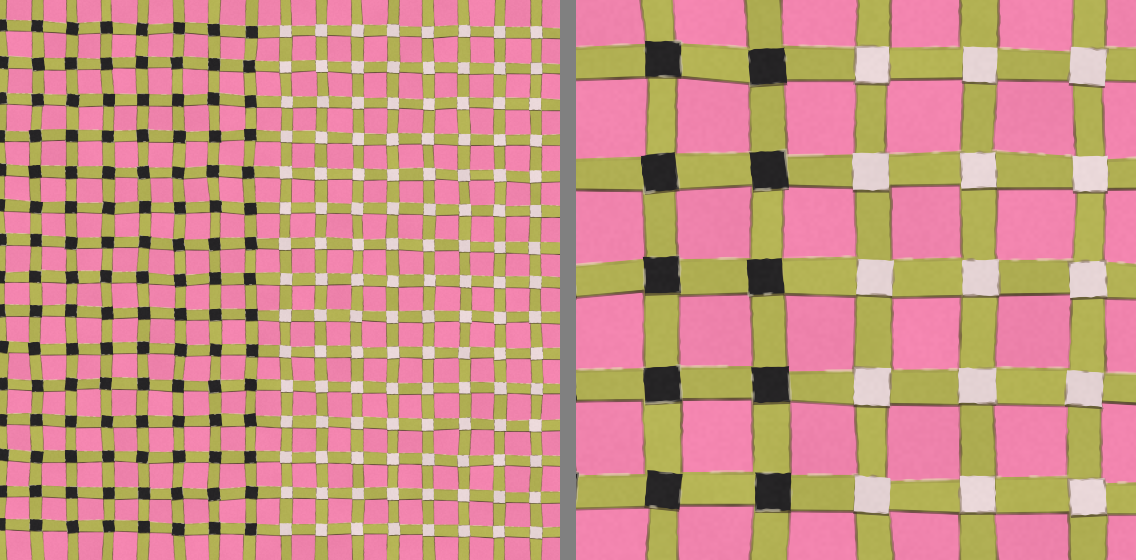
Left, the full canvas; right, a detail of the centre.
Write a Shadertoy shader that draws this pattern.

```glsl
// Hand-cut paper lattice: pink tiles, olive strips, dark knots on the left and pale knots on the right
#define PITCH vec2(0.0637, 0.0636)
#define ORIGIN vec2(0.001, 0.0555)
#define ROWS 15.0
#define DARK_COLUMNS 8.0
#define TILT 0.011
#define STRIP_HALF 0.0101
#define KNOT_HALF 0.0106
#define LINE_HALF 0.0009
#define PINK vec3(0.945, 0.515, 0.68)
#define OLIVE vec3(0.695, 0.69, 0.325)
#define DARK vec3(0.145, 0.14, 0.145)
#define PALE vec3(0.905, 0.835, 0.84)

float hash(vec2 p) {
    vec3 q = fract(p.xyx * 0.1031);
    q += dot(q, q.yzx + 33.33);
    return fract((q.x + q.y) * q.z);
}

float noise(vec2 p) {
    vec2 i = floor(p), f = fract(p);
    f = f * f * (3.0 - 2.0 * f);
    return mix(mix(hash(i), hash(i + vec2(1, 0)), f.x),
               mix(hash(i + vec2(0, 1)), hash(i + 1.0), f.x), f.y);
}

// Misplacement of a crossing, in cells; the dark side is less tidy
vec2 knotShift(vec2 n) {
    float loose = n.x < DARK_COLUMNS ? 1.0 : 0.6;
    vec2 jitter = vec2(hash(n + 71.3), hash(n + 139.7)) - 0.5;
    vec2 drift = sin(n.yx * 0.55 + n * 0.8 + vec2(0.0, 2.0));
    return loose * (0.085 * jitter + 0.025 * drift);
}

// Distance past the cut edge of a strip running from crossing a to b
float cutEdge(float across, float along, float a, float b, float pitch, vec2 seed) {
    float trim = 0.05 * (hash(seed) - 0.5) + 0.09 * (hash(seed + 7.7) - 0.5) * (along - 0.5);
    return (across - mix(a, b, along) - trim) * pitch - STRIP_HALF;
}

float fill(float d, float px) {
    return 1.0 - smoothstep(-0.6 * px, 0.6 * px, d);
}

float hairline(float d, float px) {
    return fill(abs(d) - LINE_HALF, px);
}

void mainImage(out vec4 fragColor, in vec2 fragCoord) {
    vec2 uv = fragCoord / iResolution.y;
    float px = 1.0 / iResolution.y;
    vec2 p = uv - ORIGIN;
    p.y += TILT * (uv.x - 0.5);
    p /= PITCH;
    vec2 cell = floor(p), f = fract(p);

    // Four cut edges around the tile
    vec2 k00 = knotShift(cell), k10 = knotShift(cell + vec2(1, 0));
    vec2 k01 = knotShift(cell + vec2(0, 1)), k11 = knotShift(cell + 1.0);
    float left = cutEdge(f.x, f.y, k00.x, k01.x, PITCH.x, cell + 211.0);
    float right = cutEdge(1.0 - f.x, f.y, -k10.x, -k11.x, PITCH.x, cell + 307.0);
    float bottom = cutEdge(f.y, f.x, k00.y, k10.y, PITCH.y, cell + 401.0);
    float top = cutEdge(1.0 - f.y, f.x, -k01.y, -k11.y, PITCH.y, cell + 503.0);
    if (cell.y < 0.0) bottom = 1.0;
    if (cell.y > ROWS - 1.5) top = 1.0;
    float rough = 0.0008 * (noise(uv * 300.0) - 0.5);
    float sides = min(left, right) + rough;
    float ends = min(bottom, top);

    // Strips and tiles, each piece with its own slight tone
    vec2 nearest = floor(p + 0.5);
    vec2 piece = sides < ends ? vec2(nearest.x, cell.y) : vec2(cell.x, nearest.y + 90.0);
    vec3 strip = OLIVE * (0.98 + 0.05 * hash(piece + 17.0));
    vec3 tile = PINK * (0.985 + 0.03 * hash(cell + 43.0));
    vec3 col = mix(strip, tile, fill(-min(sides, ends), px));

    // Shadowed undersides, grubby sides, and bright torn fibres
    float wear = noise(uv * 75.0 + 11.0);
    float fleck = noise(uv * 190.0 + 31.0);
    float spanX = smoothstep(-0.002, 0.001, sides);
    float spanY = smoothstep(-0.002, 0.001, ends);
    col = mix(col, vec3(0.3, 0.23, 0.17), hairline(top, px) * spanX * (0.4 + 0.45 * wear));
    col = mix(col, vec3(0.4, 0.33, 0.22), hairline(sides, px) * spanY * (0.15 + 0.6 * wear));
    col = mix(col, vec3(0.9, 0.81, 0.68), hairline(bottom, px) * spanX * smoothstep(0.3, 0.8, fleck) * 0.75);
    col = mix(col, vec3(0.45, 0.38, 0.24), hairline(bottom + 0.001, px) * spanX * (1.0 - wear) * 0.3);

    // Square knots pasted over the crossings
    if (nearest.y > -0.5 && nearest.y < ROWS - 0.5) {
        bool isDark = nearest.x < DARK_COLUMNS - 0.5;
        float angle = (hash(nearest + 601.0) - 0.5) * (isDark ? 0.26 : 0.12);
        vec2 q = (p - nearest - knotShift(nearest)) * PITCH;
        q = mat2(cos(angle), -sin(angle), sin(angle), cos(angle)) * q;
        vec2 size = KNOT_HALF * (0.96 + 0.1 * vec2(hash(nearest + 701.0), hash(nearest + 809.0)));
        vec2 box = abs(q) - size;
        float d = max(box.x, box.y) + rough;
        vec2 shade = abs(q + vec2(0.0, 0.0014)) - size;
        col = mix(col, vec3(0.25, 0.2, 0.15), fill(max(shade.x, shade.y), px) * 0.65);
        vec3 paper = (isDark ? DARK : PALE) * (0.98 + 0.04 * hash(nearest + 907.0));
        col = mix(col, paper, fill(d, px));
        vec3 rim = isDark ? vec3(0.78, 0.75, 0.65) : vec3(0.55, 0.47, 0.4);
        col = mix(col, rim, hairline(d, px) * smoothstep(0.45, 0.85, fleck) * 0.65);
    }

    // Paper grain and faint mottling
    col += 0.018 * (noise(uv * 420.0) - 0.5) + 0.014 * (noise(uv * 28.0) - 0.5);
    fragColor = vec4(clamp(col, 0.0, 1.0), 1.0);
}
```
